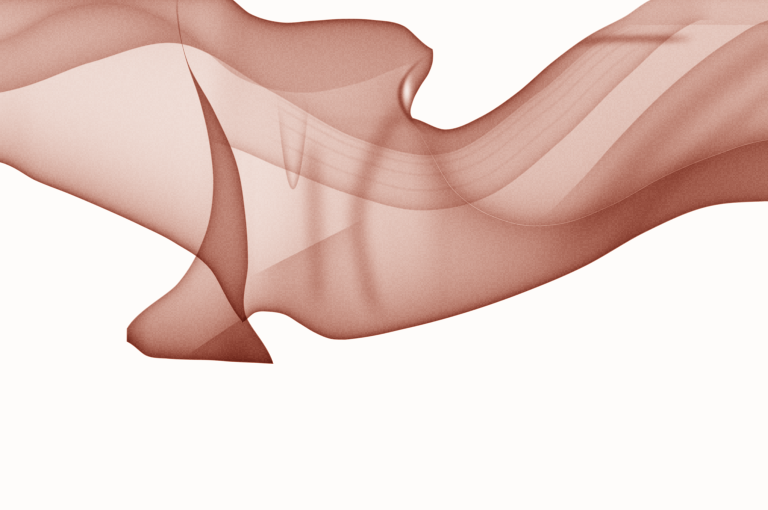
Write a WebGL 1 fragment shader that draws this background.

```glsl
precision highp float;
// Translucent russet smoke drifting over pale paper.
// Spline edges bound thin sheets; folds, rims and strands add optical density,
// which then absorbs the paper colour channel by channel.
uniform vec2 u_resolution;

float pixel; // size of one pixel in design units

// Catmull-Rom weights for knots at distance d
vec4 kernel(vec4 d) {
  d = min(abs(d), 2.);
  return mix(1. - d * d * (2.5 - 1.5 * d), 2. - d * (4. - d * (2.5 - .5 * d)), step(1., d));
}

// Smooth curve through eight evenly spaced heights, t from 0 to 7
float spline(float t, vec4 a, vec4 b) {
  vec4 d = clamp(t, 0., 7.) - vec4(0, 1, 2, 3);
  vec4 u = kernel(d), v = kernel(d - 4.);
  return (dot(a, u) + dot(b, v)) / dot(u + v, vec4(1));
}

// Signed distance to a spline over x0..x1, positive where p.y is larger
float curve(vec2 p, float x0, float x1, vec4 a, vec4 b) {
  float gap = (x1 - x0) / 7., t = (p.x - x0) / gap;
  float slope = (spline(t + .05, a, b) - spline(t - .05, a, b)) / (.1 * gap);
  return (p.y - spline(t, a, b)) / sqrt(1. + slope * slope);
}

float inside(float d) { return smoothstep(-pixel, pixel, d); }
float fold(float d, float reach) { return inside(d) * exp(-max(d, 0.) / reach); }
float strand(float d, float width) { return exp(-d * d / (width * width)); }
float span(float x, float a, float b) {
  return smoothstep(a, a + .4, x) * smoothstep(-b, .4 - b, -x);
}
float hash(vec2 p) { return fract(sin(dot(p, vec2(12.99, 78.23))) * 4375.5); }

void main() {
  // Design frame is 7.68 by 5.12 with y pointing down
  vec2 p = gl_FragCoord.xy / u_resolution * vec2(7.68, 5.12);
  p.y = 5.12 - p.y;
  pixel = 5.12 / u_resolution.y;
  float x = p.x, y = p.y;

  // Upper outline: crest, overhanging neck, right shoulder
  float crest = curve(p, 2.2, 4.34, vec4(-.08, .14, .225, .21), vec4(.19, .2, .26, .5));
  float neck = -curve(p.yx, .3, 1.3, vec4(4.12, 4.3, 4.33, 4.29), vec4(4.2, 4.13, 4.11, 4.22));
  float shoulder = curve(p, 4.1, 6.6, vec4(1.18, 1.3, 1.17, .93), vec4(.62, .36, .17, -.04));
  float top = max(min(crest, neck), shoulder);

  // Lower outline in three runs
  float low;
  if (x < 2.42) low = -curve(p, 0., 2.45, vec4(1.63, 1.81, 1.95, 2.1), vec4(2.26, 2.44, 2.7, 3.25));
  else if (x < 3.45) low = -curve(p, 2.4, 3.45, vec4(3.25, 3.14, 3.13, 3.16), vec4(3.25, 3.34, 3.4, 3.41));
  else low = -curve(p, 3.45, 7.65, vec4(3.41, 3.3, 3.14, 2.93), vec4(2.67, 2.33, 2.08, 2.02));

  // Inner sheet edges
  float arch = curve(p, 0., 4.2, vec4(.42, .12, .05, .3), vec4(.78, .93, .83, .62));
  float veil = curve(p, 0., 6.3, vec4(.93, .63, .44, .91), vec4(1.4, 1.53, .92, .25));
  float hem = curve(p, 2.1, 7., vec4(1.42, 1.68, 1.95, 2.11), vec4(1.96, 1.42, .74, .2));
  float sweep = curve(p, 4., 7.7, vec4(1.1, 1.9, 2.22, 2.25), vec4(2.06, 1.77, 1.55, 1.4));
  float ray = curve(p, 5., 7.7, vec4(2.3, 2.2, 1.85, 1.42), vec4(1.02, .68, .4, .2));
  float left = smoothstep(-2.8, -1.6, -x), right = smoothstep(5.2, 6.4, x);

  // Body haze and rims
  float body = .13 + .07 * smoothstep(2.4, 4.5, x);
  body += (1. - .85 * right) * (.75 * fold(top, .035) + .28 * fold(top, .25));
  body += (.75 * fold(low, .035) + .38 * fold(low, .3)) * (1. - .4 * right);
  body += .18 * fold(low, .9) * smoothstep(2.4, 3.4, x);

  // Overlapping sheets
  body += left * inside(-veil) * (.1 + .3 * fold(-veil, .2) + .22 * fold(arch, .16));
  body += (1. - left) * (1. - .6 * right) * (.08 * inside(-veil) + .14 * fold(-veil, .12));
  body += span(x, 2., 4.3) * .12 * inside(-arch) + left * .25 * fold(-arch, .07);
  body += span(x, 2., 7.2) * (.06 * inside(-hem) + .2 * fold(-hem, .06));
  float sweepGlow = mix(fold(-sweep, .13), fold(sweep, .3), inside(sweep));
  body += sweepGlow * smoothstep(4., 4.5, x) * (.38 + .14 * right);
  body += right * (.2 * inside(sweep) + .1 * inside(ray) + .22 * fold(ray, .08));
  body += right * (.22 * strand(ray - .3, .16) + .13 * strand(ray - .72, .12));
  body += .4 * strand(y - .39 - .3 * pow(max(6.2 - x, 0.), 2.), .045) * span(x, 5.6, 7.);

  // Fine filaments between veil and hem
  for (int i = 1; i < 5; i++) {
    float k = float(i) / 5.;
    body += .05 * strand(mix(veil, hem, k * k), .014) * span(x, 2.6, 6.6);
  }

  // Upright creases, hanging loop and slanting seam
  float crease = curve(p.yx, 1., 3.3, vec4(4.03, 3.85, 3.7, 3.6), vec4(3.58, 3.63, 3.7, 3.8));
  body += .25 * strand(crease, .1) * span(y, .9, 3.3);
  body += .2 * strand(x - 3.08 - .03 * y, .1) * span(y, 1.3, 3.2);
  float bend = 35. * (x - 2.93), drop = 1.9 - bend * (x - 2.93) - y;
  body += .25 * fold(drop / sqrt(1. + 4. * bend * bend), .05) * smoothstep(.9, 1.7, y);
  float seam = y + .51 * x - 4.055;
  body += (.08 * inside(seam) + .12 * fold(seam, .2)) * span(x, 2.45, 3.7);

  // Pale slit beside the neck with a dark lip
  vec2 slit = (p - vec2(4.07, .92)) / vec2(.05, .17);
  body *= 1. - .85 * exp(-dot(slit, slit));
  body += .7 * strand(x - 4. - 1.7 * (y - .95) * (y - .95), .025) * span(y, .5, 1.4);
  float density = body * inside(min(top, low));

  // Twisted stalk ending in a dark foot
  float stalkLeft = curve(p.yx, .1, 3.3, vec4(1.76, 1.85, 2., 2.1), vec4(2.13, 2.04, 1.78, 1.27));
  float stalkRight = -curve(p.yx, .1, 3.65, vec4(1.78, 1.87, 2.14, 2.36), vec4(2.45, 2.48, 2.45, 2.73));
  float sole = -curve(p, 1.25, 2.75, vec4(3.42, 3.57, 3.6, 3.61), vec4(3.615, 3.63, 3.64, 3.65));
  float foot = smoothstep(2.7, 3.5, y);
  float stalk = .26 + .45 * fold(stalkLeft, .05) + .5 * fold(stalkRight, .06);
  stalk += .22 * fold(stalkRight, .25) + .8 * fold(sole, .07) + .35 * fold(sole, .25);
  stalk += foot * (.2 + .5 * strand(length(p - vec2(2.38, 3.48)), .22));
  stalk += foot * .35 * fold(y + .67 * x - 4.82, .09) * smoothstep(1.8, 2.1, x);
  density += stalk * inside(min(min(stalkLeft, stalkRight), sole)) * smoothstep(-.3, 1.2, y);

  // Light grain, then absorption by the smoke
  density *= .94 + .12 * hash(floor(p * 66.));
  vec3 paper = vec3(.995, .987, .98);
  gl_FragColor = vec4(paper * exp(-density * vec3(.45, 1, 1.18)), 1);
}
```
